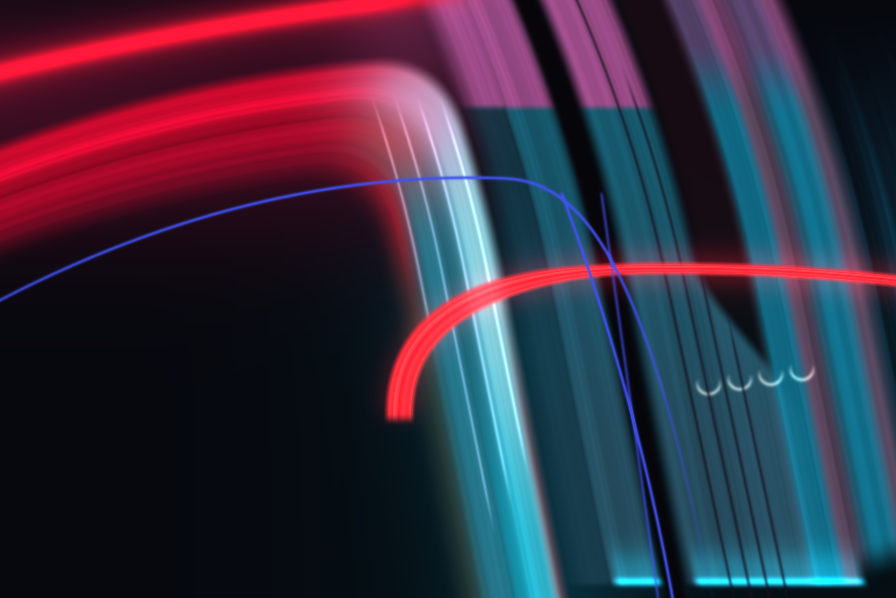
Reproduce this background procedurally as a WebGL 1 fragment shader.

```glsl
precision highp float;
// Long-exposure light trails: a red ribbon bends down into cyan, beside
// leaning teal curtains. Bands are profiles across a sheared axis s, trails
// are distances to curves. Units are canvas heights, y runs downwards.
uniform vec2 u_resolution;

float hash(float n) {
  n = fract(n * .1031);
  n *= n + 33.33;
  return fract(n * (n + n));
}

float noise(float x) {
  float f = fract(x);
  return mix(hash(floor(x)), hash(floor(x) + 1.), f * f * (3. - 2. * f));
}

// Fine streaks running along a band
float streaks(float x) {
  return .5 * noise(x * 38.) + .3 * noise(x * 95. + 7.) + .2 * noise(x * 210. + 31.);
}

float rise(float a, float b, float x) { return smoothstep(a, b, x); }
float fade(float a, float b, float x) { return 1. - smoothstep(a, b, x); }
float glow(float d, float width) { return exp(-d * d / (width * width)); }

float band(float x, float a, float b, float soft) {
  return rise(a - soft, a + soft, x) - rise(b - soft, b + soft, x);
}

float smoothMin(float a, float b, float k) {
  float h = max(k - abs(a - b), 0.) / k;
  return min(a, b) - .25 * h * h * k;
}

// Sideways lean of the curtains
float lean(float y) {
  float bend = max(.45 - y, 0.);
  return .2 * (y - .45) - .25 * bend * bend;
}

float blueArc(float x) {
  float e = max(x - .84, 0.);
  return .502 - .52 * x + .33 * x * x + e * e * (1.8 + 10. * e);
}

// Distance to a rounded hook, positive outside
float hookDistance(float x, float y) {
  float r = max(x - 1.12, 0.);
  vec2 size = vec2(.452, .256);
  vec2 q = max(vec2(1.12 - x, .705 - y + .14 * r * r), .0001) / size;
  float n = pow(pow(q.x, 2.5) + pow(q.y, 2.5), .4);
  return (n - 1.) / length(pow(q / n, vec2(1.5)) / size);
}

vec3 backdrop(float x, float y, float s) {
  vec3 col = mix(vec3(.025, .03, .055), vec3(.02, .055, .075), rise(.2, .75, x) * rise(.3, .6, y));
  col += vec3(.2, .02, .07) * glow(y - .19, .2) * fade(.6, .95, x);
  col += vec3(.17, .07, .13) * glow(x - .7, .13) * glow(y - .05, .13);
  return col + vec3(.01, .12, .15) * glow(s - .82, .17) * rise(.2, .6, y);
}

vec3 curtains(vec3 col, float s, float y) {
  float grain = streaks(s);
  float isPink = fade(.172, .188, y);
  float bottom = fade(.97, .985, y);
  vec3 pink = vec3(.7, .34, .61);
  vec3 teal = mix(vec3(.1, .4, .49), vec3(.17, .34, .42), rise(.2, .8, y));
  vec3 panel = mix(teal, pink, isPink) * (.78 + .4 * grain);
  float right = mix(1.16, 1.29, rise(.42, .72, y));
  float cover = max(.85 * band(s, .915, .998, .012), .92 * band(s, 1.047, right, .014));
  cover = max(cover, mix(.42, .8, isPink) * band(s, .855, .93, .025));
  col = mix(col, panel, cover * bottom);
  // Warm shade and dark gap between the curtains
  col += vec3(.06, .015, .02) * band(s, 1.17, 1.26, .02) * fade(.35, .65, y);
  col = mix(col, vec3(.025, .02, .035), .93 * band(s, 1.003, 1.037, .008));
  // Right-hand cluster, mauve and cyan in turn
  float low = fade(.91, .98, y + .3 * max(s - 1.34, 0.));
  float isCyan = max(band(s, 1.25, 1.307, .012), band(s, 1.352, 1.41, .018));
  vec3 cluster = mix(vec3(.36, .28, .37), vec3(.08, .56, .7), isCyan);
  cluster = mix(cluster, pink * .8, .75 * fade(.06, .2, y)) * (.65 + .55 * grain);
  col = mix(col, cluster, .9 * band(s, 1.256, 1.445, .018) * mix(low, bottom, fade(1.325, 1.345, s)));
  col += vec3(.03, .22, .29) * grain * rise(1.42, 1.46, s) * rise(0., .4, y) * low;
  // Bright lower hem
  float hem = band(s, .925, 1., .01) + band(s, 1.06, 1.34, .01);
  return col + vec3(.02, .6, .7) * hem * (glow(y - .973, .007) + .35 * glow(y - .96, .04) * bottom);
}

vec3 bentRibbon(vec3 col, float x, float y, float s) {
  float a = y - (.245 - .37 * x + .23 * x * x);
  float b = .835 - s;
  float w = smoothMin(a, b, .12);
  float grain = streaks(w + 2.);
  vec3 red = mix(vec3(.85, .04, .19), vec3(.58, .03, .15), rise(.02, .15, w)) * (.65 + .65 * grain);
  vec3 fall = mix(vec3(.55, .83, .88), vec3(.14, .45, .53), rise(.03, .08, w));
  fall = mix(fall, vec3(.05, .66, .77), .75 * rise(.5, .95, y) * band(w, .015, .085, .015));
  fall = mix(fall, vec3(.48, .34, .4), fade(0., .025, w) * rise(.4, .8, y));
  vec3 edge = mix(vec3(.92, .12, .2), vec3(.22, .28, .24), rise(.32, .6, y));
  fall = mix(fall, edge, rise(.12, .16, w)) * (.8 + .4 * grain);
  vec3 tint = mix(red, fall, rise(-.12, .12, a - b));
  vec3 corner = mix(vec3(.86, .62, .8), vec3(.8, .28, .3), rise(.03, .12, w));
  tint = mix(tint, corner, .8 * glow(x - .69, .11) * glow(y - .2, .13));
  return mix(col, tint, rise(-.012, .014, w) * fade(.11, .205, w));
}

void main() {
  float px = 1. / u_resolution.y;
  float x = gl_FragCoord.x * px, y = 1. - gl_FragCoord.y * px;
  float s = x - lean(y);
  vec3 col = bentRibbon(curtains(backdrop(x, y, s), s, y), x, y, s);
  // Upper red trail
  float d = y - (.121 - .24 * x + .09 * x * x);
  float reach = fade(.6, .85, x);
  col = mix(col, vec3(.95, .08, .18), reach * glow(d, .017));
  col += vec3(.28, .02, .06) * reach * glow(d, .045);
  // Hairlines and small hooks of light
  for (int i = 0; i < 4; i++) {
    float k = float(i);
    float dark = glow(s - 1.105 - .03 * k - .012 * y, .0015 + px) * rise(.2 * k - .1, .2 * k, y);
    col = mix(col, vec3(.08, .06, .12), .6 * dark);
    float pale = glow(s - .7 - .038 * k, .0012 + px) * band(y, .2, .55 + .4 * hash(k), .05);
    vec2 q = vec2(x - 1.185 - .052 * k, y - .64 + .008 * k);
    float hook = glow(length(q) - .019, .002 + px) * rise(-.01, .015, q.y);
    col += vec3(.25, .23, .28) * pale + vec3(.45, .4, .35) * hook;
  }
  // Red hook with brighter strands
  d = hookDistance(x, y);
  float thick = mix(.022, .009, rise(.68, 1.05, x));
  float body = band(d, -thick, thick, .004 + px) * fade(.69, .712, y);
  vec3 hot = mix(vec3(.88, .07, .14), vec3(1., .32, .32), streaks(d / thick * .08 + 1.));
  col = mix(col, hot + vec3(0., .13, .14) * glow(s - .8, .04), .93 * body);
  col += vec3(.25, .02, .04) * glow(d, .035) * fade(.66, .73, y);
  // Blue trails
  float slope = (blueArc(x + .001) - blueArc(x - .001)) / .002;
  float thin = .0022 + .5 * px, drop = y - .318;
  float blue = glow((y - blueArc(x)) / sqrt(1. + slope * slope), thin) * fade(.3, 1.1, y);
  float strands = glow(x - .9375 - .37 * drop + .14 * drop * drop, thin) + .6 * glow(x - 1.005 - .14 * drop, thin);
  blue += strands * rise(0., .01, drop);
  col = mix(col, vec3(.25, .32, .95), min(blue, 1.) * .92);
  gl_FragColor = vec4(clamp(col, 0., 1.), 1.);
}
```
